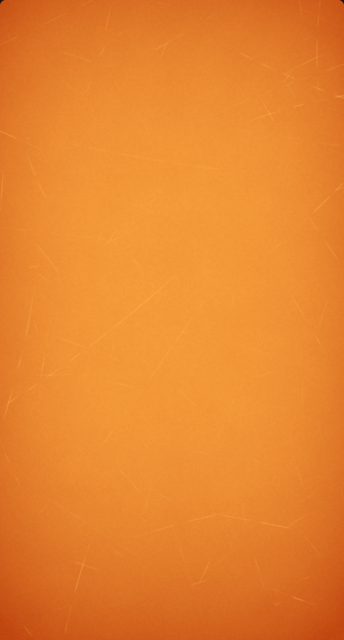
A WebGL 2 fragment shader for this texture:

```glsl
#version 300 es
precision highp float;

uniform vec2 u_resolution;
out vec4 fragColor;

const vec3 EDGE_COLOR = vec3(0.80, 0.35, 0.10);
const vec3 GLOW_COLOR = vec3(0.95, 0.59, 0.22);
const vec3 SCRATCH_COLOR = vec3(1.0, 0.76, 0.36);
const vec3 CORNER_COLOR = vec3(0.16, 0.07, 0.03);
const float GLOW_HEIGHT = 0.57;
const float GLOW_PEAK = 1.05;
const float SIDE_LOSS = 0.50;
const float TOP_LOSS = 0.72;
const float BOTTOM_LOSS = 1.0;
const float FALLOFF_POWER = 3.0;
const float GRAIN_SCALE = 330.0;
const float GRAIN_AMOUNT = 0.15;
const float MOTTLE_AMOUNT = 0.10;
const int LONG_SCRATCHES = 34;
const int SHORT_SCRATCHES = 100;
const float SCRATCH_WIDTH = 0.0004;
const float CORNER_RADIUS = 0.009;

float hash(vec2 p) {
    vec3 q = fract(vec3(p.xyx) * 0.1031);
    q += dot(q, q.yzx + 33.33);
    return fract((q.x + q.y) * q.z);
}

float noise(vec2 p) {
    vec2 cell = floor(p);
    vec2 f = fract(p);
    f = f * f * (3.0 - 2.0 * f);
    float low = mix(hash(cell), hash(cell + vec2(1, 0)), f.x);
    float high = mix(hash(cell + vec2(0, 1)), hash(cell + vec2(1, 1)), f.x);
    return mix(low, high, f.y);
}

float fbm(vec2 p) {
    float sum = 0.0;
    float weight = 0.5;
    for (int i = 0; i < 4; i++) {
        sum += weight * noise(p);
        p = mat2(1.6, 1.2, -1.2, 1.6) * p + 17.0;
        weight *= 0.5;
    }
    return sum;
}

// Slightly bowed hairline that fades towards both ends
float scratch(vec2 p, vec2 center, float angle, float halfLength, float bow, float pixel) {
    vec2 axis = vec2(cos(angle), sin(angle));
    vec2 d = p - center;
    float along = dot(d, axis) / halfLength;
    float across = dot(d, vec2(-axis.y, axis.x)) - bow * halfLength * along * along;
    float line = 1.0 - smoothstep(SCRATCH_WIDTH, SCRATCH_WIDTH + pixel, abs(across));
    return line * (1.0 - smoothstep(0.5, 1.0, abs(along)));
}

float scratchLayer(vec2 p, float aspect, int count, vec2 lengths, float strength, float seed, float pixel) {
    float sum = 0.0;
    for (int i = 0; i < count; i++) {
        vec2 id = vec2(float(i) * 3.7, seed);
        vec2 center = vec2(hash(id) * aspect, hash(id + 11.0));
        float angle = 6.28318 * hash(id + 23.0);
        float size = mix(lengths.x, lengths.y, pow(hash(id + 37.0), 2.0));
        float bow = 0.16 * (hash(id + 41.0) - 0.5);
        float fade = mix(0.25, 1.0, hash(id + 53.0));
        sum += strength * fade * scratch(p, center, angle, size, bow, pixel);
    }
    return sum;
}

// Vignette with a flat bright middle and a deeper lower edge
float glow(vec2 uv) {
    float side = abs(uv.x * 2.0 - 1.0);
    float rise = uv.y - GLOW_HEIGHT;
    float up = max(rise, 0.0) / (1.0 - GLOW_HEIGHT);
    float down = max(-rise, 0.0) / GLOW_HEIGHT;
    vec3 loss = pow(vec3(side, up, down), vec3(FALLOFF_POWER));
    return max(GLOW_PEAK - dot(loss, vec3(SIDE_LOSS, TOP_LOSS, BOTTOM_LOSS)), -0.3);
}

void main() {
    vec2 uv = gl_FragCoord.xy / u_resolution;
    vec2 p = gl_FragCoord.xy / u_resolution.y;
    float aspect = u_resolution.x / u_resolution.y;
    float pixel = 1.0 / u_resolution.y;

    // Base tone with cloudy wear and fine grain
    float tone = glow(uv);
    tone += MOTTLE_AMOUNT * (fbm(p * 22.0) - 0.47);
    tone += GRAIN_AMOUNT * (fbm(p * GRAIN_SCALE) - 0.47);
    vec3 color = mix(EDGE_COLOR, GLOW_COLOR, tone);

    // Hairline scratches, broken up by wear
    float marks = scratchLayer(p, aspect, LONG_SCRATCHES, vec2(0.04, 0.22), 0.26, 5.0, pixel);
    marks += scratchLayer(p, aspect, SHORT_SCRATCHES, vec2(0.012, 0.06), 0.18, 71.0, pixel);
    marks *= smoothstep(0.2, 0.7, noise(p * 60.0 + 9.0));
    color = mix(color, SCRATCH_COLOR, min(marks, 0.4));

    // Rounded upper corners
    vec2 inset = vec2(min(p.x, aspect - p.x), 1.0 - p.y);
    float corner = length(max(CORNER_RADIUS - inset, 0.0)) - CORNER_RADIUS;
    color = mix(color, CORNER_COLOR, smoothstep(-0.5 * pixel, 0.5 * pixel, corner));

    fragColor = vec4(color, 1.0);
}
```
